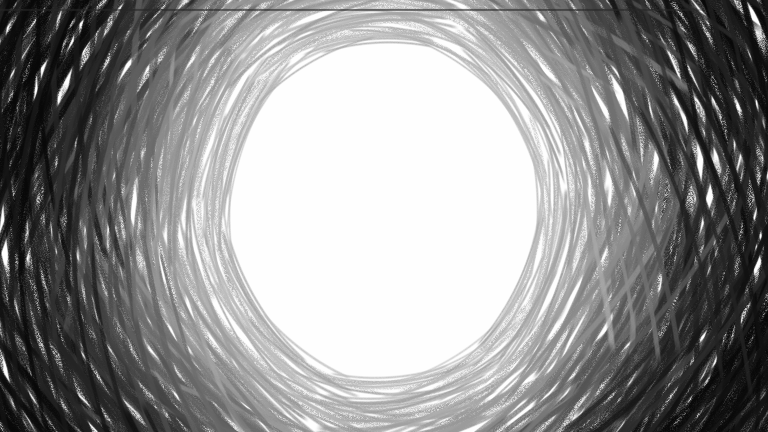
This background is drawn by a Shadertoy shader. Its source:

```glsl
// Pencil scribble around an empty white oval: each layer cuts the ring into
// sectors and fills them with rows of bent strokes along the local tangent.
// Strokes darken toward the sides; sine hash noise varies them and adds grain.

float hash(vec2 p) {
    return fract(sin(dot(p, vec2(127.1, 311.7))) * 43758.5453);
}

void mainImage(out vec4 fragColor, in vec2 fragCoord) {
    float pixel = 1.0 / iResolution.y;
    vec2 p = (fragCoord - 0.5 * iResolution.xy) * pixel;

    // Squeezed space in which the tall oval hole is a circle
    vec2 q = (p - vec2(-0.002, 0.014)) * vec2(1.0, 0.9);
    float radius = length(q);
    float shade = 0.995;

    if (radius > 0.32) {
        float polar = atan(q.y, q.x);
        float grain = hash(floor(p * 430.0));
        const float SECTOR = 6.2831853 / 6.0;

        for (int i = 0; i < 21; i++) {
            float layer = float(i);
            bool chalk = i % 3 == 0;   // broad, grainy smudges

            // Sector frame: along the tangent and outward
            float turned = polar + SECTOR * hash(vec2(layer, 1.3));
            float sector = floor(turned / SECTOR);
            float angle = turned - (sector + 0.5) * SECTOR;
            float key = mod(sector, 6.0) + layer * 7.0;
            float along = radius * sin(angle);
            float outward = radius * cos(angle);

            // Rows of strokes, bent around the hole and tilted farther out
            float tilt = (hash(vec2(key, 2.7)) - 0.5) * 0.85 * smoothstep(0.36, 0.56, outward);
            float bend = 0.3 / max(outward, 0.3);
            float level = outward + bend * along * along + tilt * along;
            float slope = 2.0 * bend * along + tilt;
            float spacing = chalk ? 0.06 : 0.047;
            float shift = hash(vec2(layer, 3.9));
            float rowPos = level / spacing + shift;
            float row = floor(rowPos);
            float ring = (row + 0.5 - shift) * spacing;
            vec2 id = vec2(row, key);

            // Distance to the stroke in this row
            float offset = (hash(id + 0.17) - 0.5) * 0.3 + (hash(id + 0.31) - 0.5) * 0.5 * angle;
            float d = abs(rowPos - row - 0.5 - offset) * spacing / sqrt(1.0 + slope * slope);
            float width = mix(0.0021, 0.0056, smoothstep(0.36, 0.6, ring));
            width *= 0.75 + 0.5 * hash(id + 0.53);
            if (chalk) width *= 2.1;
            float mask = 1.0 - smoothstep(width - pixel, width + pixel, d);

            // Ragged ends, missing strokes and the clear hole
            float limit = SECTOR * (0.34 + 0.16 * hash(id + 0.71));
            mask *= 1.0 - smoothstep(limit - 0.05, limit, abs(angle));
            mask *= step(hash(id + 0.83), chalk ? 0.65 : 0.85) * step(0.352, ring);

            // Pale near the hole, almost black at the sides
            float tone = mix(0.72, 0.06, smoothstep(0.34, 0.85, ring));
            tone = max(0.03, tone + 0.16 * (hash(id + 0.97) - 0.5));
            float opacity = chalk ? 0.15 + 0.55 * grain : 0.72 + 0.16 * grain;
            shade = mix(shade, tone, mask * opacity);
        }
    }

    // Thin dark line along the top
    float line = 1.0 - smoothstep(0.0005, 0.0005 + 1.5 * pixel, abs(p.y - 0.477));
    shade = mix(shade, 0.15, line * 0.65 * (1.0 - smoothstep(0.68, 0.78, p.x)));

    fragColor = vec4(vec3(shade), 1.0);
}
```
